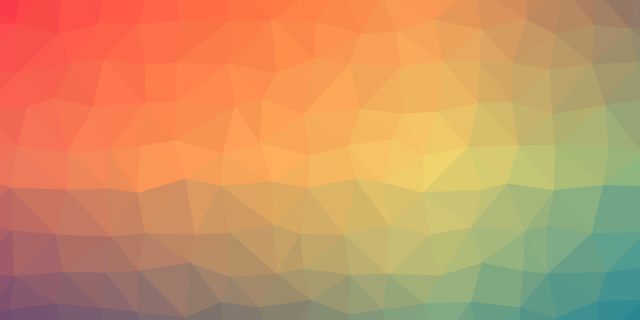
This background is drawn by a Shadertoy shader. Its source:

```glsl
// Low-poly mesh of flat triangles, shading from red through gold to teal and plum.

const vec2 CELL = vec2(0.0646, 0.1263);   // mesh spacing in canvas fractions
const vec2 ORIGIN = vec2(0.031, 0.034);   // canvas position of mesh node (0, 0)

float hash(vec2 p) {
    return fract(sin(dot(p, vec2(127.1, 311.7))) * 43758.5453);
}

// Mesh node, nudged away from its regular place
vec2 node(vec2 id) {
    vec2 jitter = vec2(hash(id), hash(id + 37.3)) - 0.5;
    return id + jitter * vec2(0.52, 0.46);
}

float between(float a, float b, float x) {
    return clamp((x - a) / (b - a), 0.0, 1.0);
}

// Five colours spread from the left to the right side
vec3 ramp(float x, vec3 a, vec3 b, vec3 c, vec3 d, vec3 e) {
    vec3 color = mix(a, b, between(0.0, 0.22, x));
    color = mix(color, c, between(0.22, 0.45, x));
    color = mix(color, d, between(0.45, 0.68, x));
    return mix(color, e, between(0.68, 1.0, x));
}

// Smooth colour field: horizontal ramps blended from top to bottom
vec3 palette(vec2 uv) {
    float x = uv.x;
    float depth = 1.0 - uv.y;
    vec3 top = ramp(x, vec3(0.98, 0.24, 0.29), vec3(1.0, 0.37, 0.27),
        vec3(1.0, 0.49, 0.27), vec3(0.97, 0.60, 0.33), vec3(0.56, 0.46, 0.40));
    vec3 upper = ramp(x, vec3(0.98, 0.34, 0.31), vec3(0.99, 0.45, 0.29),
        vec3(0.99, 0.58, 0.31), vec3(0.95, 0.70, 0.37), vec3(0.60, 0.58, 0.43));
    vec3 glow = ramp(x, vec3(0.94, 0.46, 0.36), vec3(0.98, 0.58, 0.33),
        vec3(0.99, 0.69, 0.36), vec3(0.94, 0.83, 0.42), vec3(0.56, 0.71, 0.49));
    vec3 dusk = ramp(x, vec3(0.78, 0.42, 0.38), vec3(0.83, 0.54, 0.37),
        vec3(0.87, 0.67, 0.38), vec3(0.85, 0.78, 0.44), vec3(0.42, 0.65, 0.53));
    vec3 lower = ramp(x, vec3(0.63, 0.36, 0.41), vec3(0.69, 0.48, 0.40),
        vec3(0.73, 0.61, 0.40), vec3(0.74, 0.75, 0.46), vec3(0.28, 0.59, 0.56));
    vec3 bottom = ramp(x, vec3(0.45, 0.30, 0.44), vec3(0.48, 0.40, 0.43),
        vec3(0.53, 0.51, 0.43), vec3(0.50, 0.66, 0.51), vec3(0.15, 0.52, 0.58));

    vec3 color = mix(top, upper, between(0.0, 0.23, depth));
    color = mix(color, glow, between(0.23, 0.53, depth));
    color = mix(color, dusk, between(0.53, 0.63, depth));
    color = mix(color, lower, between(0.63, 0.81, depth));
    return mix(color, bottom, between(0.81, 1.0, depth));
}

// Signed distance to the line a-b, positive on its left
float leftOf(vec2 p, vec2 a, vec2 b) {
    vec2 edge = normalize(b - a);
    return edge.x * (p.y - a.y) - edge.y * (p.x - a.x);
}

// Flat facet colour, weighted by its coverage of the pixel
vec4 facet(vec2 p, vec2 a, vec2 b, vec2 c, float pixel) {
    float inside = min(leftOf(p, a, b), min(leftOf(p, b, c), leftOf(p, c, a)));
    float coverage = clamp(0.5 + inside / pixel, 0.0, 1.0);
    vec2 center = (a + b + c) / 3.0;
    vec3 color = palette(ORIGIN + center * CELL);
    color *= 1.0 + 0.035 * (hash(floor(center * 64.0)) - 0.5);
    return vec4(color, 1.0) * coverage;
}

void mainImage(out vec4 fragColor, in vec2 fragCoord) {
    vec2 p = (fragCoord / iResolution.xy - ORIGIN) / CELL;
    float pixel = 1.0 / (CELL.y * iResolution.y);
    vec4 sum = vec4(0.0);

    // Visit nearby quads, each split along its shorter diagonal
    for (int j = -1; j <= 1; j++) {
        for (int i = -1; i <= 1; i++) {
            vec2 id = floor(p) + vec2(i, j);
            vec2 a = node(id);
            vec2 b = node(id + vec2(1.0, 0.0));
            vec2 c = node(id + vec2(1.0, 1.0));
            vec2 d = node(id + vec2(0.0, 1.0));
            if (distance(a, c) < distance(b, d)) {
                sum += facet(p, a, b, c, pixel) + facet(p, a, c, d, pixel);
            } else {
                sum += facet(p, a, b, d, pixel) + facet(p, b, c, d, pixel);
            }
        }
    }

    fragColor = vec4(sum.rgb / max(sum.a, 0.001), 1.0);
}
```
